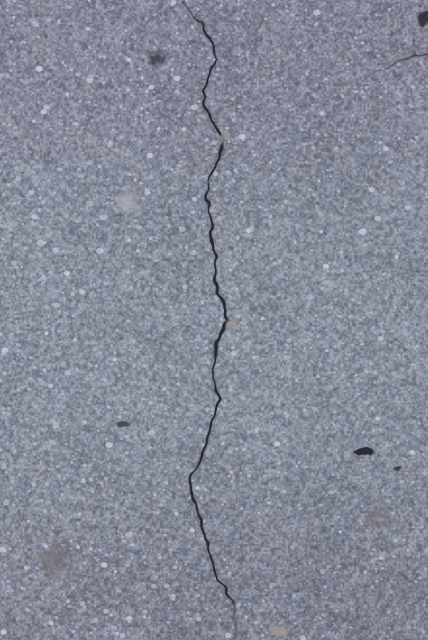
A WebGL 2 fragment shader for this texture:

```glsl
#version 300 es
precision highp float;
// Weathered asphalt split by one long, jagged vertical crack.
// Value noise and scattered round stones build the grain; the crack is the
// distance to a noise-warped spine, and soft ellipses add stains and chips.

uniform vec2 u_resolution;
out vec4 fragColor;

// Lengths are fractions of the canvas height.
const vec3 TOP_TINT = vec3(0.515, 0.520, 0.587);
const vec3 MID_TINT = vec3(0.535, 0.562, 0.615);
const vec3 LOW_TINT = vec3(0.500, 0.513, 0.570);
const vec3 FLECK = vec3(0.79, 0.81, 0.88);
const vec3 PIT = vec3(0.36, 0.37, 0.43);
const vec3 CRACK = vec3(0.13, 0.13, 0.16);
const vec3 TAR = vec3(0.14, 0.14, 0.17);
const vec3 RUST = vec3(0.44, 0.40, 0.40);
const vec3 SAND = vec3(0.64, 0.59, 0.55);
const vec3 CHALK = vec3(0.70, 0.70, 0.74);
const float FINE_GRAIN = 0.17;
const float COARSE_GRAIN = 0.13;
const float PATCHES = 0.035;
const float CRACK_HALF_WIDTH = 0.0014;
const float CRACK_JITTER = 0.007;

// Crack offset from the left, in thousandths, at even steps going up.
const int STEPS = 32;
const float SPINE[33] = float[33](
    368., 368., 363., 341., 329., 322., 311., 302., 298., 312., 324.,
    332., 342., 333., 337., 336., 357., 345., 336., 336., 331., 329.,
    324., 327., 340., 350., 328., 316., 324., 339., 328., 309., 284.);

vec3 hash3(vec2 cell) {
    vec3 h = fract(cell.xyx * vec3(0.1031, 0.1030, 0.0973));
    h += dot(h, h.yxz + 33.33);
    return fract((h.xxy + h.yzz) * h.zyx);
}

float noise(vec2 p) {
    vec2 i = floor(p), f = fract(p);
    f = f * f * (3.0 - 2.0 * f);
    float low = mix(hash3(i).x, hash3(i + vec2(1, 0)).x, f.x);
    float high = mix(hash3(i + vec2(0, 1)).x, hash3(i + vec2(1, 1)).x, f.x);
    return mix(low, high, f.y);
}

float segment(vec2 p, vec2 a, vec2 b) {
    vec2 d = b - a;
    return length(p - a - d * clamp(dot(p - a, d) / dot(d, d), 0.0, 1.0));
}

// Coverage of round stones, one per grid cell with the given chance.
float stones(vec2 p, float cells, float chance, float seed, float px) {
    vec2 q = p * cells + seed, home = floor(q);
    float cover = 0.0;
    for (int y = -1; y <= 1; y++)
    for (int x = -1; x <= 1; x++) {
        vec2 cell = home + vec2(x, y);
        vec3 r = hash3(cell);
        float size = mix(0.14, 0.46, r.y * r.y);
        float d = length((q - cell - r.xz) * vec2(1.0, 0.8 + 0.5 * r.y)) - size;
        float lit = step(hash3(cell + 57.0).x, chance) * (0.5 + 0.5 * r.z);
        float soft = 0.8 * px * cells;
        cover = max(cover, lit * (1.0 - smoothstep(-soft, soft, d)));
    }
    return cover;
}

float crackDistance(vec2 p) {
    float d = 1.0;
    int row = int(floor(p.y * float(STEPS)));
    for (int j = -1; j <= 1; j++) {
        int k = clamp(row + j, 0, STEPS - 1);
        vec2 a = vec2(SPINE[k] * 0.001, float(k) / float(STEPS));
        vec2 b = vec2(SPINE[k + 1] * 0.001, float(k + 1) / float(STEPS));
        d = min(d, segment(p, a, b));
    }
    return d;
}

// Ragged ellipse: 1 inside, fading over the given share of its radius.
float blot(vec2 p, vec2 centre, vec2 radius, float fade) {
    float ragged = 0.7 * (noise(p * 150.0) - 0.5);
    return 1.0 - smoothstep(1.0 - fade, 1.0 + fade, length((p - centre) / radius) + ragged);
}

void main() {
    float px = 1.0 / u_resolution.y;
    vec2 p = gl_FragCoord.xy * px;

    // Broad tint and mineral grain
    vec3 col = mix(LOW_TINT, MID_TINT, smoothstep(0.0, 0.42, p.y));
    col = mix(col, TOP_TINT, smoothstep(0.55, 1.0, p.y));
    col += 0.018 * (0.33 - p.x) + PATCHES * (noise(p * 14.0) - 0.5);
    col += FINE_GRAIN * (noise(p * 330.0) - 0.5);
    col += COARSE_GRAIN * (noise(p * 170.0 + 9.0) - 0.5);
    col += vec3(0.02, 0.0, -0.02) * (noise(p * 120.0 + 40.0) - 0.5);

    // Dark pits and pale chips of stone
    float leftBias = 0.05 * (1.0 - smoothstep(0.1, 0.6, p.x));
    col = mix(col, PIT, 0.65 * stones(p, 125.0, 0.16, 17.0, px));
    col = mix(col, FLECK, 0.65 * stones(p, 140.0, 0.17 + leftBias, 71.0, px));
    col = mix(col, FLECK, 0.85 * stones(p, 75.0, 0.045 + leftBias, 133.0, px));

    // Stains and loose chips
    col = mix(col, RUST, 0.50 * blot(p, vec2(0.085, 0.125), vec2(0.025, 0.022), 0.7));
    col = mix(col, RUST, 0.45 * blot(p, vec2(0.589, 0.189), vec2(0.017, 0.013), 0.7));
    col = mix(col, CHALK, 0.65 * blot(p, vec2(0.198, 0.684), vec2(0.014, 0.012), 0.7));
    col = mix(col, SAND, 0.75 * blot(p, vec2(0.436, 0.014), vec2(0.014, 0.007), 0.4));
    col = mix(col, TAR, 0.60 * blot(p, vec2(0.247, 0.909), vec2(0.013, 0.009), 0.5));
    col = mix(col, TAR, 0.80 * blot(p, vec2(0.663, 0.971), vec2(0.010, 0.011), 0.4));
    col = mix(col, TAR, 0.92 * blot(p, vec2(0.569, 0.294), vec2(0.014, 0.006), 0.25));
    col = mix(col, TAR, 0.75 * blot(p, vec2(0.621, 0.268), vec2(0.006, 0.004), 0.4));
    col = mix(col, TAR, 0.60 * blot(p, vec2(0.193, 0.337), vec2(0.010, 0.004), 0.4));

    // Main crack, with a faint start, end and one bridged gap
    vec2 jitter = vec2(noise(p * 85.0), noise(p * 85.0 + 31.0)) - 0.5;
    vec2 q = p + CRACK_JITTER * jitter;
    float d = crackDistance(q);
    float width = CRACK_HALF_WIDTH * (0.55 + 0.9 * noise(vec2(p.y * 45.0, 5.0)));
    float strength = mix(0.3, 1.0, smoothstep(0.045, 0.075, p.y));
    strength *= mix(1.0, 0.45, smoothstep(0.95, 0.98, p.y));
    strength *= 1.0 - 0.65 * (1.0 - smoothstep(0.003, 0.009, abs(p.y - 0.781)));
    col *= 1.0 - 0.13 * strength * (1.0 - smoothstep(0.0, 0.007, d));
    col = mix(col, CRACK, 0.93 * strength * (1.0 - smoothstep(width - 0.6 * px, width + 0.9 * px, d)));

    // Hairline branch at the upper right and crumbs beside the crack
    vec2 bend = vec2(0.625, 0.906);
    float hair = min(segment(q, vec2(0.68, 0.920), bend), segment(q, bend, vec2(0.56, 0.870)));
    float hairFade = smoothstep(0.55, 0.64, p.x);
    col = mix(col, CRACK, 0.55 * hairFade * (1.0 - smoothstep(0.0, 0.0008 + px, hair)));
    col = mix(col, SAND, 0.7 * blot(p, vec2(0.361, 0.495), vec2(0.007, 0.006), 0.5));
    col = mix(col, SAND, 0.6 * blot(p, vec2(0.351, 0.789), vec2(0.006, 0.005), 0.5));

    fragColor = vec4(clamp(col, 0.0, 1.0), 1.0);
}
```
